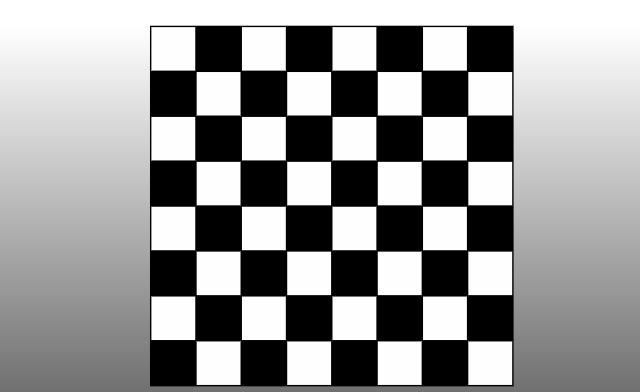
Reproduce this pattern procedurally as a Shadertoy shader.

```glsl
// An 8 by 8 black and white checkerboard with thin grid lines over a vertical grey gradient.

// Lengths are fractions of the canvas height
#define CELLS 8.0
#define BOARD_CORNER vec2(0.3844, 0.0162)
#define CELL_SIZE vec2(0.1155, 0.11455)
#define LINE_WIDTH 0.0036
#define GREY_BOTTOM 0.44
#define GREY_SLOPE 0.60
#define WHITE_CELL vec3(0.995)
#define BLACK_CELL vec3(0.0)

// Signed distance to an axis-aligned box centred at the origin
float boxDistance(vec2 p, vec2 halfSize) {
    vec2 d = abs(p) - halfSize;
    return length(max(d, 0.0)) + min(max(d.x, d.y), 0.0);
}

// Coverage of a shape, smoothed over one pixel
float coverage(float dist) {
    return clamp(0.5 - dist * iResolution.y, 0.0, 1.0);
}

void mainImage(out vec4 fragColor, in vec2 fragCoord) {
    vec2 p = fragCoord / iResolution.y;

    // Background: grey at the bottom, rising to white near the top
    vec3 color = vec3(min(GREY_BOTTOM + GREY_SLOPE * p.y, 1.0));

    // Black board, including the outer half of its border line
    vec2 onBoard = p - BOARD_CORNER;
    vec2 boardHalf = 0.5 * CELLS * CELL_SIZE;
    float board = boxDistance(onBoard - boardHalf, boardHalf + 0.5 * LINE_WIDTH);
    color = mix(color, BLACK_CELL, coverage(board));

    // White squares on odd cells, inset by half a grid line
    vec2 cell = clamp(floor(onBoard / CELL_SIZE), 0.0, CELLS - 1.0);
    vec2 inCell = onBoard - (cell + 0.5) * CELL_SIZE;
    float isWhite = mod(cell.x + cell.y, 2.0);
    float square = boxDistance(inCell, 0.5 * (CELL_SIZE - LINE_WIDTH));
    color = mix(color, WHITE_CELL, isWhite * coverage(square));

    fragColor = vec4(color, 1.0);
}
```
